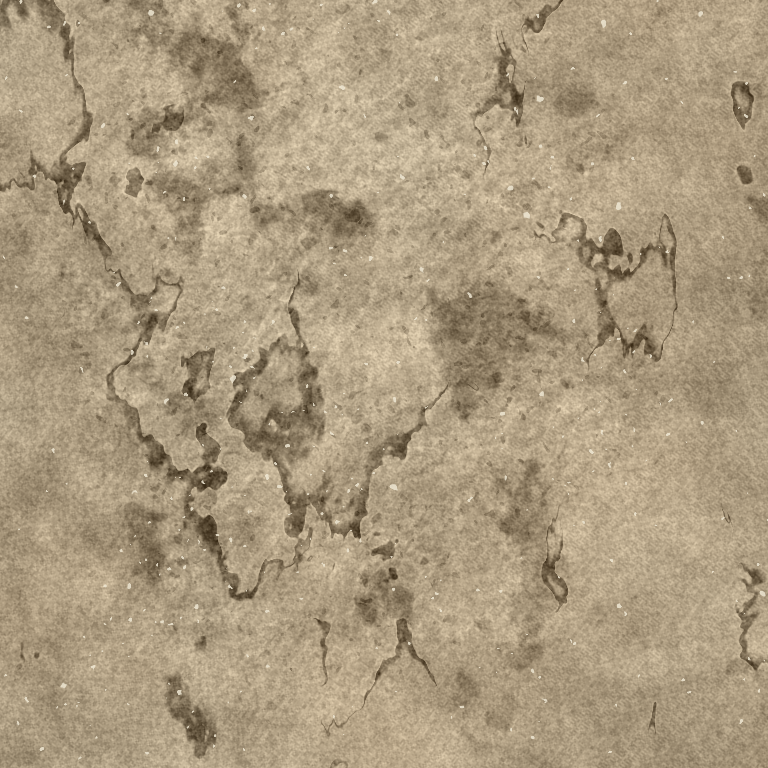
A Shadertoy shader for this texture:

```glsl
// Dried mud: crusted tan ground with ledges, dark cracks, pits and pale grit.

const vec3 DARK_MUD  = vec3(0.40, 0.34, 0.25);
const vec3 LIGHT_MUD = vec3(0.84, 0.77, 0.65);
const vec3 GRIT      = vec3(0.93, 0.90, 0.82);
const vec3 COOL_TINT = vec3(-0.02, 0.0, 0.012);
const vec2 LIGHT_DIR = vec2(-0.6, 0.8);
const float BASE_TONE    = 0.68;
const float WARP         = 0.07;
const float RELIEF_STEP  = 0.0018;
const float RELIEF_GAIN  = 0.80;
const float CRACK_DEPTH  = 0.58;
const float CRACK_WIDTH  = 0.055;
const float HOLLOW_DEPTH = 0.42;
const float PIT_DEPTH    = 0.30;
const float GRAIN        = 0.34;
const mat2 TURN = mat2(0.8, 0.6, -0.6, 0.8);

float hash(vec2 p) {
    return fract(sin(dot(p, vec2(127.1, 311.7))) * 43758.5453);
}

float noise(vec2 p) {
    vec2 i = floor(p), f = fract(p);
    f = f * f * (3.0 - 2.0 * f);
    return mix(mix(hash(i), hash(i + vec2(1, 0)), f.x),
               mix(hash(i + vec2(0, 1)), hash(i + vec2(1, 1)), f.x), f.y);
}

// Fractal noise, roughly 0..1 with mean 0.5
float fbm(vec2 p, int octaves) {
    float sum = 0.0, amp = 0.5, total = 0.0;
    for (int i = 0; i < octaves; i++) {
        sum += amp * noise(p);
        total += amp;
        p = 2.0 * TURN * p + 7.3;
        amp *= 0.56;
    }
    return sum / total;
}

vec2 warped(vec2 p) {
    return p + WARP * (vec2(fbm(p * 8.0, 3), fbm(p * 8.0 + 31.0, 3)) - 0.5);
}

// Rough crust fills the upper middle; the rest is smoother silt
float roughness(vec2 p) {
    float d = length((p - vec2(0.48, 0.72)) * vec2(1.0, 0.85));
    d += 0.6 * (fbm(p * 5.0 + 3.0, 4) - 0.5);
    return mix(0.3, 1.0, 1.0 - smoothstep(0.24, 0.52, d));
}

// Height of the crust: broken ledges plus lumps
float crustHeight(vec2 p, vec2 q, float rough) {
    float ledge = smoothstep(0.49, 0.53, fbm(q * 7.0 + 12.0, 6));
    float lumps = fbm(p * 48.0, 4);
    return rough * (0.3 * ledge + lumps) + 0.5 * fbm(q * 14.0, 5);
}

// Scattered round spots, one candidate per cell
float spots(vec2 p, float cells, float chance, float radius, float seed) {
    vec2 g = p * cells, id = floor(g);
    float soft = max(radius * 0.4, cells * 0.7 / iResolution.y);
    float cover = 0.0;
    for (int y = -1; y <= 1; y++)
    for (int x = -1; x <= 1; x++) {
        vec2 c = id + vec2(x, y);
        vec2 centre = c + vec2(hash(c + seed), hash(c + seed + 19.7));
        float size = radius * mix(0.35, 1.0, hash(c + seed + 41.3));
        float present = step(hash(c + seed + 63.9), chance);
        float d = length(g - centre);
        cover = max(cover, present * (1.0 - smoothstep(size - soft * 0.5, size + soft * 0.5, d)));
    }
    return cover;
}

void mainImage(out vec4 fragColor, in vec2 fragCoord) {
    vec2 p = fragCoord / iResolution.y;
    vec2 q = warped(p);
    float rough = roughness(p);

    // Broad stains, blotches and raking light over the relief
    float tone = BASE_TONE + 0.42 * (fbm(q * 4.0 + 50.0, 5) - 0.5);
    tone += 0.50 * (fbm(q * 16.0 + 9.0, 5) - 0.5);
    tone += 0.40 * rough * (fbm(p * 62.0 + 21.0, 3) - 0.5);
    vec2 offset = LIGHT_DIR * RELIEF_STEP;
    tone += RELIEF_GAIN * (crustHeight(p - offset, q - offset, rough)
                         - crustHeight(p + offset, q + offset, rough));

    // Cracks: ragged ledge shadows, sharp on one side and soft on the other
    float side = fbm(q * vec2(6.0, 3.2) + 17.0, 6) - 0.5;
    side += 0.025 * (fbm(p * 60.0 + 4.0, 3) - 0.5);
    float presence = smoothstep(0.46, 0.66, fbm(p * 5.0 + 80.0, 3) + 0.10 * (rough - 0.5));
    float width = CRACK_WIDTH * presence + 0.001;
    float crack = smoothstep(0.0, 0.007, side) * (1.0 - smoothstep(0.45 * width, width, side));
    crack *= smoothstep(0.0, 0.25, presence);
    tone -= CRACK_DEPTH * crack * mix(0.3, 1.6, fbm(p * 70.0, 3));
    float rim = smoothstep(-0.016, -0.003, side) * (1.0 - smoothstep(-0.003, 0.003, side));
    tone += 0.12 * rim * presence;

    // Shadowed hollows and small pits
    float hollow = smoothstep(0.62, 0.71, fbm(q * 10.0 + 140.0, 6));
    tone -= HOLLOW_DEPTH * hollow * (0.4 + 0.6 * rough) * mix(0.4, 1.5, fbm(p * 80.0, 3));
    vec2 ragged = p + 0.012 * (vec2(noise(p * 95.0), noise(p * 95.0 + 5.0)) - 0.5);
    float pits = max(spots(ragged, 30.0, 0.18, 0.22, 2.0), spots(ragged, 75.0, 0.20, 0.30, 8.0));
    tone -= PIT_DEPTH * pits * rough;

    // Sandy grain
    tone += GRAIN * (noise(TURN * p * 470.0) - 0.5);
    tone += 0.6 * GRAIN * (noise(TURN * p * 230.0 + 60.0) - 0.5);

    vec3 color = mix(DARK_MUD, LIGHT_MUD, clamp(tone, -0.4, 1.12));
    color += COOL_TINT * (fbm(p * 4.0 + 200.0, 3) - 0.5);

    // Pale grit gathers in clusters and in the cracks
    float cluster = smoothstep(0.5, 0.8, noise(p * 9.0 + 33.0));
    vec2 chipped = p + 0.005 * (vec2(noise(p * 210.0), noise(p * 210.0 + 5.0)) - 0.5);
    float grit = spots(chipped, 95.0, 0.02 + 0.13 * max(cluster * rough, crack), 0.24, 25.0);
    grit = max(grit, spots(chipped, 40.0, 0.025, 0.16, 71.0));
    color = mix(color, GRIT, 0.85 * grit);

    fragColor = vec4(color, 1.0);
}
```
